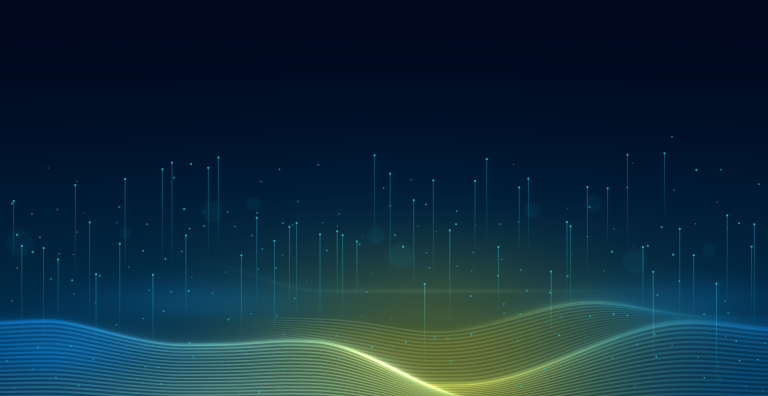
Reproduce this background procedurally as a Shadertoy shader.

```glsl
// Glowing strand waves under a dark blue sky, with thin light poles and dust.
// Ridges are sums of smooth steps; strands interpolate between two ridges.
// Poles, dust and soft discs are scattered by hashed strata and cells.

const vec3 SKY_TOP = vec3(0.0, 0.035, 0.125);
const vec3 SKY_LOW = vec3(0.005, 0.200, 0.310);
const vec3 HAZE    = vec3(0.330, 0.390, 0.190);
const vec3 OLIVE   = vec3(0.390, 0.420, 0.170);
const vec3 DEEP    = vec3(0.010, 0.200, 0.340);
const vec3 BLUE    = vec3(0.060, 0.400, 0.640);
const vec3 PALE    = vec3(0.500, 0.720, 0.600);
const vec3 YELLOW  = vec3(0.740, 0.760, 0.340);
const vec3 TEAL    = vec3(0.240, 0.540, 0.540);
const vec3 SPARK   = vec3(0.120, 0.730, 0.760);
const vec3 WHITE   = vec3(0.900, 1.0, 0.820);
const float POLES = 50.0;
const float STEM_LIGHT = 0.28;
const float TIP_RADIUS = 0.0027;
const float DISCS = 10.0;
const float DUST_CELL = 0.056;
const float FLOOR_Y = -0.06;

float hash(vec2 p) {
    vec3 q = fract(p.xyx * vec3(0.1031, 0.1030, 0.0973));
    q += dot(q, q.yzx + 33.33);
    return fract((q.x + q.y) * q.z);
}

float bell(float x, float centre, float width) {
    float t = (x - centre) / width;
    return exp(-t * t);
}

// Ridge heights across the width
float frontRidge(float x) {
    return 0.185 + 0.008 * bell(x, 0.06, 0.06) - 0.053 * smoothstep(0.06, 0.24, x)
         + 0.010 * bell(x, 0.38, 0.06) - 0.14 * smoothstep(0.41, 0.63, x);
}
float rightRidge(float x) {
    return 0.030 + 0.160 * smoothstep(0.60, 0.90, x) - 0.02 * smoothstep(0.90, 1.02, x)
         + 0.10 * (1.0 - smoothstep(0.30, 0.56, x));
}
float backRidge(float x) {
    return 0.20 + 0.037 * bell(x, 0.77, 0.09) - 0.035 * bell(x, 0.57, 0.09);
}
float farRidge(float x) {
    return 0.265 + 0.08 * (1.0 - smoothstep(0.24, 0.42, x));
}

// Evenly spaced soft lines, fading to their mean where too dense
float strands(float s) {
    float d = abs(fract(s) - 0.5);
    float cover = 1.0 - smoothstep(0.04, 0.42, d);
    return mix(cover, 0.46, smoothstep(0.4, 0.9, fwidth(s)));
}

// Sharp line with a wider halo
float glow(float d, float core, float halo) {
    return core * exp(-abs(d) / 0.004) + halo * exp(-abs(d) / 0.022);
}

vec3 strandTint(float x) {
    vec3 c = mix(BLUE, PALE, smoothstep(0.04, 0.30, x));
    c = mix(c, YELLOW, smoothstep(0.36, 0.56, x));
    c = mix(c, TEAL, smoothstep(0.64, 0.84, x));
    return mix(c, BLUE, smoothstep(0.82, 1.0, x));
}

void mainImage(out vec4 fragColor, in vec2 fragCoord) {
    vec2 uv = fragCoord / iResolution.xy;
    float aspect = iResolution.x / iResolution.y;
    vec2 p = vec2(uv.x * aspect, uv.y);
    float px = 1.0 / iResolution.y;
    float x = uv.x, y = uv.y;

    // Sky with a warm glow low in the middle
    vec3 col = mix(SKY_TOP, SKY_LOW, pow(1.0 - smoothstep(0.16, 1.0, y), 1.4)
                   * (0.72 + 0.28 * bell(x, 0.52, 0.36)));
    col = mix(col, HAZE, 0.85 * bell(x, 0.56, 0.22) * (1.0 - smoothstep(0.10, 0.52, y)));
    col += BLUE * 0.20 * bell(y, 0.24, 0.055) * (bell(x, 0.26, 0.16) + bell(x, 0.88, 0.13));

    // Soft discs
    for (float i = 0.0; i < DISCS; i++) {
        float r = mix(0.014, 0.042, hash(vec2(i, 71.0)));
        vec2 c = vec2((i + hash(vec2(i, 72.0))) / DISCS * aspect, mix(0.30, 0.50, hash(vec2(i, 73.0))));
        col += SPARK * 0.045 * (1.0 - smoothstep(r * 0.6, r, length(p - c)));
    }

    // Wave surfaces, from far to near
    float front = frontRidge(x), right = rightRidge(x), back = backRidge(x);
    float midLines = strands((y - right) / max(back - right, 0.03) * 15.0);
    float rightLines = strands((right - y) / (right - FLOOR_Y) * 21.0);
    float frontLines = strands((front - y) / (front - FLOOR_Y) * 23.0);
    vec3 tint = strandTint(x);
    vec3 body = mix(DEEP, OLIVE, bell(x, 0.57, 0.23));
    float backMask = smoothstep(-px, px, back - y);
    float rightMask = smoothstep(-px, px, right - y);
    float frontMask = smoothstep(-px, px, front - y);

    col += tint * 0.09 * exp(-abs(y - farRidge(x)) / 0.005) * bell(x, 0.55, 0.24);
    float backFill = smoothstep(-0.02, 0.05, back - y);
    col = mix(col, body, 0.55 * backFill);
    col += tint * 0.12 * midLines * backMask * (1.0 - rightMask) * smoothstep(0.26, 0.44, x);
    col += tint * bell(x, 0.78, 0.12) * glow(y - back, 0.26, 0.14);

    col = mix(col, body, 0.65 * rightMask);
    col += tint * rightMask * (0.22 * rightLines + 0.12 * exp(-(right - y) / 0.04));
    col += tint * smoothstep(0.52, 0.62, x) * glow(y - right, 0.24, 0.13);

    vec3 frontBody = body + BLUE * 0.28 * bell(x, 0.08, 0.09) * bell(y, 0.12, 0.07);
    frontBody = mix(frontBody, PALE * 0.75, 0.45 * bell(x, 0.34, 0.24) * (1.0 - smoothstep(0.0, 0.13, y)));
    col = mix(col, frontBody, 0.85 * frontMask);
    vec3 lowTint = mix(tint, PALE, 0.6 * (1.0 - smoothstep(0.0, 0.10, y)));
    col += lowTint * frontMask * (0.27 * frontLines + 0.13 * exp(-(front - y) / 0.03));
    float crest = bell(x, 0.51, 0.07);
    col += mix(tint, WHITE, crest) * (1.0 - smoothstep(0.57, 0.64, x))
         * glow(y - front, 0.20 + 0.50 * crest, 0.14 + 0.10 * crest);

    // Light poles: bright tip, stem fading downward
    for (float i = 0.0; i < POLES; i++) {
        vec2 tip = vec2((i + hash(vec2(i, 11.0))) / POLES * aspect,
                        mix(0.27, 0.64, hash(vec2(i, 12.0))));
        float stemLength = mix(0.14, 0.28, hash(vec2(i, 13.0)));
        vec2 d = p - tip;
        float stem = 1.0 - smoothstep(0.0, 0.0008 + 0.8 * px, abs(d.x));
        float fade = step(d.y, 0.0) * clamp(1.0 + d.y / stemLength, 0.0, 1.0);
        float tipCover = 1.0 - smoothstep(TIP_RADIUS - px * 0.6, TIP_RADIUS + px * 0.6, length(d));
        col += SPARK * STEM_LIGHT * stem * fade;
        col = mix(col, SPARK, 0.85 * tipCover);
    }

    // Loose dust, one speck in some cells
    vec2 cell = floor(p / DUST_CELL);
    vec2 spot = (cell + 0.15 + 0.7 * vec2(hash(cell + 21.0), hash(cell + 37.0))) * DUST_CELL;
    float size = mix(0.0012, 0.0030, hash(cell + 53.0));
    float present = step(hash(cell + 67.0), 0.6 * (1.0 - smoothstep(0.42, 0.66, spot.y)));
    float speck = 1.0 - smoothstep(size - px * 0.6, size + px * 0.6, length(p - spot));
    col = mix(col, SPARK, present * speck * mix(0.3, 0.8, hash(cell + 83.0)));

    fragColor = vec4(clamp(col, 0.0, 1.0), 1.0);
}
```
